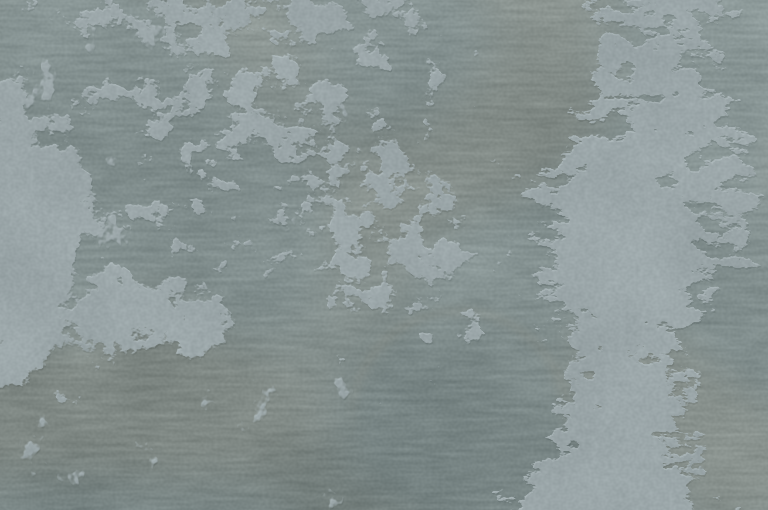
This texture is drawn by a WebGL 1 fragment shader. Its source:

```glsl
precision highp float;
uniform vec2 u_resolution;

#define BARE_COLOR vec3(0.497, 0.548, 0.546)
#define PAINT_COLOR vec3(0.607, 0.652, 0.662)
#define STAIN_TINT vec3(0.018, 0.002, -0.012)
#define EDGE_SOFTNESS 0.035
#define RELIEF_OFFSET vec2(-0.0012, 0.0032)
#define RELIEF_STRENGTH 0.045
#define LACE_LEVEL 0.01
#define CHIP_LEVEL 0.28
#define STREAK_STRENGTH 0.045
#define CLOUD_STRENGTH 0.11
#define GRAIN_STRENGTH 0.03

vec2 gradientAt(vec2 cell) {
  vec3 q = fract(cell.xyx * vec3(0.1031, 0.1030, 0.0973));
  q += dot(q, q.yzx + 33.33);
  float angle = 6.2832 * fract((q.x + q.y) * q.z);
  return vec2(cos(angle), sin(angle));
}

float noise(vec2 p) {
  vec2 i = floor(p), f = p - i;
  vec2 u = f * f * f * (f * (f * 6.0 - 15.0) + 10.0);
  vec2 e = vec2(1.0, 0.0);
  float low = mix(dot(gradientAt(i), f), dot(gradientAt(i + e.xy), f - e.xy), u.x);
  float high = mix(dot(gradientAt(i + e.yx), f - e.yx), dot(gradientAt(i + e.xx), f - e.xx), u.x);
  return mix(low, high, u.y);
}

float fbm(vec2 p) {
  float sum = 0.0, weight = 0.5;
  for (int k = 0; k < 5; k++) {
    sum += weight * noise(p);
    p = mat2(1.98, 0.2, -0.2, 2.03) * p + 17.3;
    weight *= 0.6;
  }
  return sum;
}

float ellipse(vec2 p, vec2 center, vec2 radius) {
  return (1.0 - length((p - center) / radius)) * min(radius.x, radius.y);
}

float segment(vec2 p, vec2 a, vec2 b) {
  vec2 ab = b - a;
  return length(p - a - ab * clamp(dot(p - a, ab) / dot(ab, ab), 0.0, 1.0));
}

// Positive where paint remains, negative where it has flaked away
float paintField(vec2 p) {
  float rough = fbm(p * vec2(11.0, 13.0));
  vec2 warped = p + 0.05 * vec2(noise(p * 6.0), noise(p * 6.0 + 40.0));

  // Solid patch on the left with a ragged foot
  float patchShape = max(ellipse(warped, vec2(0.0, 0.52), vec2(0.17, 0.30)),
                         ellipse(warped, vec2(0.22, 0.38), vec2(0.19, 0.075)));
  float solid = 5.0 * patchShape + 0.8 * rough;

  // Upright band, worn through by horizontal scuffs
  float bandCenter = 1.2 + 0.085 * smoothstep(0.0, 0.9, p.y);
  float bandWidth = 0.145 + 0.045 * cos(10.0 * (p.y - 0.58));
  float wear = 0.22 + 1.2 * noise(p * vec2(3.0, 5.0) + 8.0) + 1.6 * (p.x - 1.25);
  wear = smoothstep(0.0, 0.5, wear) * smoothstep(0.1, 0.4, p.y);
  float band = 5.0 * (bandWidth - abs(warped.x - bandCenter));
  band = min(band, mix(0.6, 0.06, wear)) + fbm(p * vec2(12.0, 22.0) + 5.0);

  // Diagonal lace of small flakes
  float reach = min(segment(p, vec2(0.42, 0.95), vec2(0.8, 0.5)),
                    segment(p, vec2(0.3, 1.03), vec2(0.72, 1.03)));
  reach = min(reach, segment(p, vec2(0.27, 0.8), vec2(0.42, 0.57)) + 0.07);
  float lace = rough - LACE_LEVEL - 1.4 * max(reach - 0.05, 0.0);

  // Stray chips, rarer toward the right
  float chips = fbm(p * vec2(7.0, 6.0) + 23.0) - CHIP_LEVEL - 0.35 * max(p.x - 0.55, 0.0);
  return max(max(solid, band), max(lace, chips));
}

float paintMask(vec2 p) {
  return smoothstep(-EDGE_SOFTNESS, EDGE_SOFTNESS, paintField(p));
}

// Streaked, clouded ground
vec3 bareSurface(vec2 p) {
  float clouds = fbm(p * vec2(2.2, 3.2) + 60.0);
  float streaks = noise(p * vec2(9.0, 105.0)) + 0.6 * noise(p * vec2(22.0, 160.0) + 7.0);
  float tone = CLOUD_STRENGTH * clouds + STREAK_STRENGTH * streaks + 0.045 * (p.y - 0.45);
  tone += 0.025 * smoothstep(0.9, 1.5, p.x);
  float stain = smoothstep(-0.1, 0.4, noise(p * 2.4 + 31.0));
  float ring = length(p - vec2(0.9, 0.18)) - 0.21;
  stain += 0.5 * exp(-ring * ring * 6000.0) * smoothstep(0.1, 0.3, p.y);
  return BARE_COLOR + tone + STAIN_TINT * stain;
}

// Chalky paint with faint dimples
vec3 paintSurface(vec2 p) {
  float dimples = noise(p * 75.0 + 11.0);
  return PAINT_COLOR + 0.06 * fbm(p * 5.0 + 90.0) + 0.022 * dimples;
}

void main() {
  vec2 p = gl_FragCoord.xy / u_resolution.y;
  float mask = paintMask(p);
  float relief = mask - paintMask(p + RELIEF_OFFSET);
  vec3 color = mix(bareSurface(p), paintSurface(p), mask);
  color += RELIEF_STRENGTH * relief;
  color += GRAIN_STRENGTH * noise(p * vec2(150.0, 165.0) + 3.0);
  gl_FragColor = vec4(clamp(color, 0.0, 1.0), 1.0);
}
```
